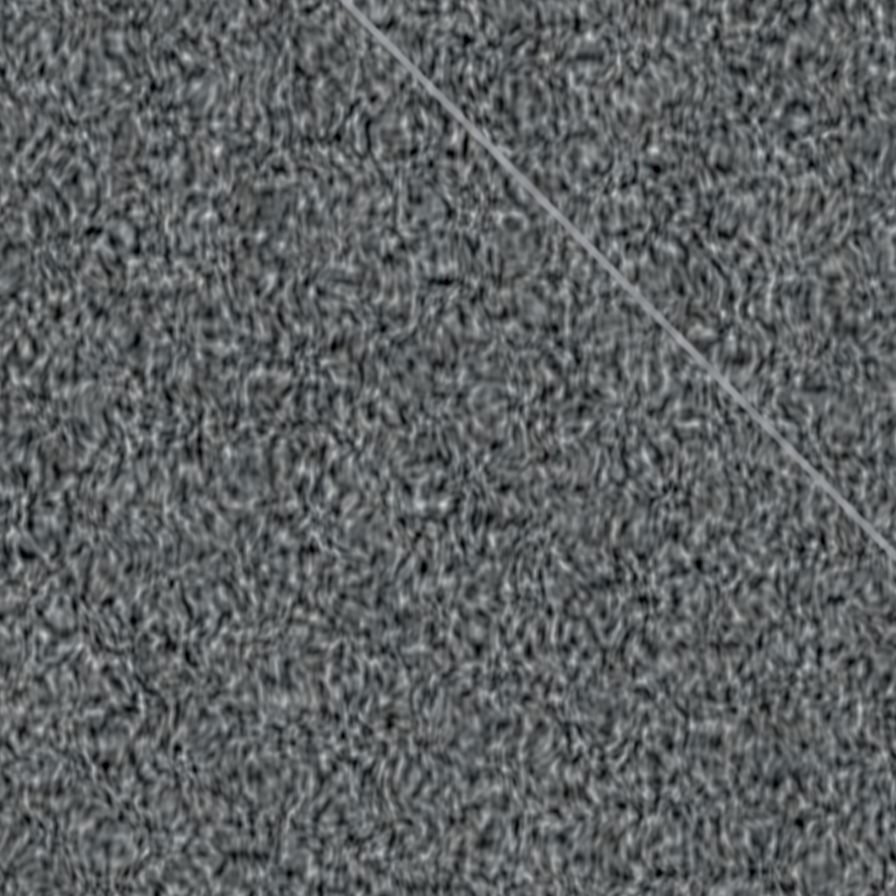
Reproduce this texture procedurally as a WebGL 2 fragment shader.

```glsl
#version 300 es
precision highp float;
// Grey woven pile with short upright fibres, crossed by one pale diagonal thread.

uniform vec2 u_resolution;
out vec4 fragColor;

const vec3 BASE_GREY = vec3(0.362, 0.377, 0.380);
const vec3 THREAD_GREY = vec3(0.61, 0.62, 0.635);
const vec2 THREAD_START = vec2(0.384, 1.0);
const vec2 THREAD_END = vec2(1.0, 0.379);

// Integer hash of a lattice cell, 0 to 1
float hash(ivec2 cell, uint seed) {
    uvec2 q = uvec2(cell + 4096) * uvec2(1597u, 3571u);
    uint h = (q.x ^ (q.y << 11)) + seed * 7919u;
    h = (h ^ (h >> 15)) * 73471u;
    h = (h ^ (h >> 13)) * 90173u;
    h ^= h >> 16;
    return float(h & 65535u) / 65535.0;
}

// Dot product of a random unit gradient with the offset from its corner
float cornerSlope(ivec2 cell, vec2 offset, uint seed) {
    float angle = 6.28319 * hash(cell, seed);
    return dot(vec2(cos(angle), sin(angle)), offset);
}

float gradientNoise(vec2 p, uint seed) {
    ivec2 i = ivec2(floor(p));
    vec2 f = fract(p);
    vec2 w = f * f * f * (f * (f * 6.0 - 15.0) + 10.0);
    float a = cornerSlope(i, f, seed);
    float b = cornerSlope(i + ivec2(1, 0), f - vec2(1, 0), seed);
    float c = cornerSlope(i + ivec2(0, 1), f - vec2(0, 1), seed);
    float d = cornerSlope(i + ivec2(1, 1), f - vec2(1, 1), seed);
    return mix(mix(a, b, w.x), mix(c, d, w.x), w.y);
}

// Bends the fibres a little out of the vertical
vec2 bend(vec2 p, float frequency, float amount) {
    return p + amount * vec2(gradientNoise(p * frequency, 1u),
                             gradientNoise(p * frequency, 2u));
}

// Upright fibres: two octaves of stretched noise
float fibres(vec2 p) {
    float coarse = gradientNoise(p * vec2(88.0, 56.0), 3u);
    float fine = gradientNoise(p * vec2(146.0, 98.0), 4u);
    return coarse + 0.62 * fine;
}

// Soft cover of a straight thread through a and b
float threadCover(vec2 p, vec2 a, vec2 b, float halfWidth, float softness) {
    vec2 along = normalize(b - a);
    vec2 across = vec2(-along.y, along.x);
    float dist = abs(dot(p - a, across));
    return 1.0 - smoothstep(halfWidth - softness, halfWidth + softness, dist);
}

void main() {
    vec2 p = gl_FragCoord.xy / u_resolution;
    float pixel = 1.0 / min(u_resolution.x, u_resolution.y);

    // Pile, with patches of stronger and weaker relief
    float grain = fibres(bend(p, 17.0, 0.011));
    float relief = 0.36 + 0.12 * gradientNoise(p * 9.0, 5u);
    float mottle = 0.06 * gradientNoise(p * vec2(11.0, 6.0), 6u);
    float light = relief * grain + 0.12 * grain * abs(grain) + mottle;
    vec3 colour = BASE_GREY + light;

    // Faint cool and warm drift
    float drift = 0.02 * gradientNoise(p * 24.0, 7u);
    colour += drift * vec3(-0.6, 0.1, 0.7);

    // Pale thread, slightly uneven along its length
    float cover = threadCover(p, THREAD_START, THREAD_END, 0.0042, 0.0022 + 0.5 * pixel);
    vec3 thread = THREAD_GREY + 0.12 * gradientNoise(p * 40.0, 8u) + 0.1 * light;
    colour = mix(colour, thread, 0.9 * cover);

    fragColor = vec4(clamp(colour, 0.0, 1.0), 1.0);
}
```
